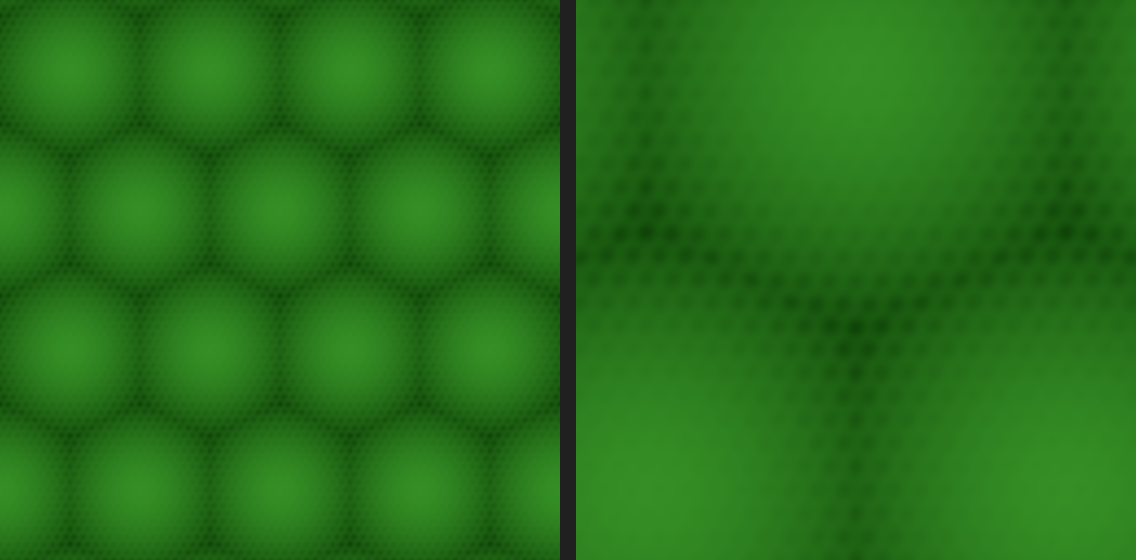
Left: the whole. Right: its middle third, enlarged.
Reproduce this pattern procedurally as a three.js fragment shader.

```glsl
varying vec2 vUv;

const float TAU = 6.2831853;

// Distance to the nearest centre of a brick-staggered unit grid
float staggeredDistance(vec2 p) {
  float row = floor(p.y);
  float nearest = 2.0;
  for (int i = -1; i <= 1; i++) {
    float r = row + float(i);
    float shift = 0.5 * mod(r, 2.0);
    vec2 offset = vec2(fract(p.x - shift + 0.5) - 0.5, p.y - r - 0.5);
    nearest = min(nearest, length(offset));
  }
  return nearest;
}

// Fine honeycomb: positive in the slanted pits, negative on the mesh
float honeycomb(vec2 uv, vec2 count) {
  float rising = uv.x * count.x - uv.y * count.y * 0.5;
  float falling = uv.x * count.x + uv.y * count.y * 0.5;
  float level = uv.y * count.y;
  return (1.25 * cos(TAU * rising) + 0.8 * cos(TAU * falling) + cos(TAU * level)) / 3.05;
}

void main() {
  vec3 crownGreen = vec3(0.207, 0.56, 0.145);
  vec3 gapGreen = vec3(0.06, 0.27, 0.03);

  // Soft domes, four across and four rows down
  float depth = 1.92 * pow(staggeredDistance(vUv * 4.0), 1.65);

  // Pits deepen towards the gaps
  float pitStrength = 0.015 + 0.2 * depth * depth;
  float shade = depth + pitStrength * honeycomb(vUv, vec2(64.0, 72.0));

  gl_FragColor = vec4(mix(crownGreen, gapGreen, clamp(shade, 0.0, 1.15)), 1.0);
}
```
